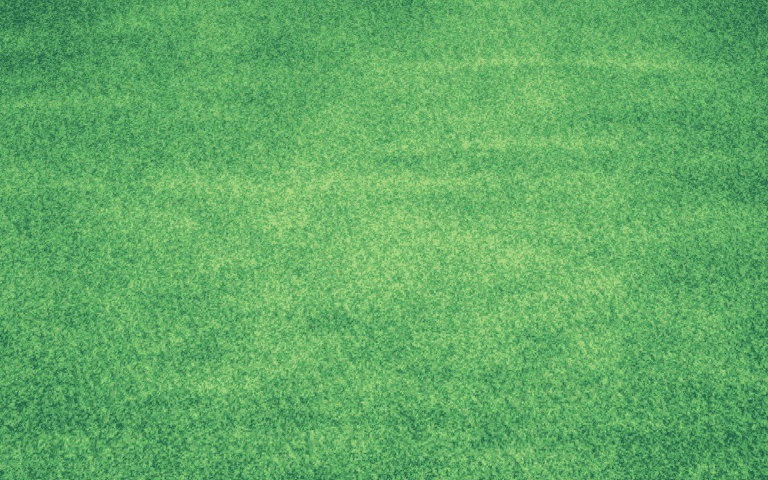
This texture is drawn by a WebGL 1 fragment shader. Its source:

```glsl
precision highp float;
// Draws a mown lawn seen at an angle: fine grass grain, soft wear streaks and a vignette.

uniform vec2 u_resolution;

#define GRAIN_NEAR 250.0    // grass cells per canvas height, bottom edge
#define GRAIN_FAR 310.0     // grass cells per canvas height, top edge
#define GRAIN_CONTRAST 2.6
#define FINE_CONTRAST 1.5
#define TUFT_CONTRAST 1.1
#define PATCH_CONTRAST 3.2
#define STREAK_STRENGTH 0.7
#define VIGNETTE 4.2
#define BRIGHTNESS 0.70
#define STRAW_AMOUNT 0.85

const vec3 SHADOW = vec3(0.14, 0.40, 0.285);
const vec3 DEEP   = vec3(0.28, 0.58, 0.35);
const vec3 GRASS  = vec3(0.33, 0.66, 0.38);
const vec3 FRESH  = vec3(0.44, 0.74, 0.42);
const vec3 TIP    = vec3(0.68, 0.85, 0.515);
const vec3 STRAW  = vec3(0.46, 0.68, 0.42);

float hash(vec2 p) {
    return fract(sin(dot(p, vec2(12.9898, 78.233))) * 43758.5453);
}

float noise(vec2 p) {
    vec2 cell = floor(p);
    vec2 f = fract(p);
    f = f * f * (3.0 - 2.0 * f);
    float low = mix(hash(cell), hash(cell + vec2(1.0, 0.0)), f.x);
    float high = mix(hash(cell + vec2(0.0, 1.0)), hash(cell + vec2(1.0, 1.0)), f.x);
    return mix(low, high, f.y);
}

// Centred layered noise, for broad patches
float patches(vec2 p) {
    float sum = 0.0;
    float amplitude = 0.5;
    for (int i = 0; i < 4; i++) {
        sum += amplitude * (noise(p) - 0.5);
        p = p * 2.1 + vec2(17.3, 9.1);
        amplitude *= 0.55;
    }
    return sum;
}

// Faint pale arcs running across the far half
float streaks(vec2 uv) {
    float sum = 0.0;
    for (int i = 0; i < 5; i++) {
        float n = float(i);
        float middle = mix(0.65, 0.2, mod(n, 2.0)) + 0.2 * (hash(vec2(n, 4.0)) - 0.5);
        float dx = uv.x - middle;
        float arc = 0.87 - 0.085 * n - 0.22 * dx * dx
                  + 0.012 * (noise(vec2(uv.x * 7.0, n * 5.0)) - 0.5);
        float dy = (uv.y - arc) / 0.010;
        float ends = 1.0 - smoothstep(0.12, 0.32, abs(dx));
        sum += ends * exp(-dy * dy) / (1.0 + 0.5 * n);
    }
    return sum;
}

// Five greens from shade to lit tip; tone is centred on zero
vec3 grassColor(float tone) {
    vec3 color = mix(SHADOW, DEEP, clamp((tone + 2.4) / 1.36, 0.0, 1.0));
    color = mix(color, GRASS, clamp((tone + 1.04) / 0.72, 0.0, 1.0));
    color = mix(color, FRESH, clamp((tone + 0.32) / 0.87, 0.0, 1.0));
    return mix(color, TIP, clamp((tone - 0.55) / 1.65, 0.0, 1.0));
}

void main() {
    vec2 uv = gl_FragCoord.xy / u_resolution;
    vec2 p = (gl_FragCoord.xy - vec2(0.5 * u_resolution.x, 0.0)) / u_resolution.y;

    // Grass grain, finer with distance
    vec2 blade = p * mix(GRAIN_NEAR, GRAIN_FAR, uv.y) + 300.0;
    float grain = GRAIN_CONTRAST * (noise(blade) - 0.5)
                + FINE_CONTRAST * (noise(blade * 1.9 + 31.7) - 0.5)
                + TUFT_CONTRAST * (noise(blade * 0.45 + 73.1) - 0.5);
    grain *= mix(1.15, 0.8, uv.y);

    // Broad light: vignette, uneven growth and streaks
    vec2 fromCentre = uv - 0.5;
    float light = BRIGHTNESS - VIGNETTE * dot(fromCentre, fromCentre);
    light += PATCH_CONTRAST * 0.5 * patches(p * vec2(3.0, 7.0) + 11.0);
    light += PATCH_CONTRAST * 0.5 * patches(p * vec2(9.0, 24.0) + 47.0);
    light += STREAK_STRENGTH * streaks(uv);

    // Dry blades mute some of the midtones
    float tone = grain + light;
    float dry = smoothstep(0.68, 0.80, noise(blade * 0.9 + 151.0));
    dry *= 1.0 - smoothstep(0.4, 1.2, abs(tone - 0.2));

    vec3 color = mix(grassColor(tone), STRAW, STRAW_AMOUNT * dry);
    gl_FragColor = vec4(color, 1.0);
}
```
